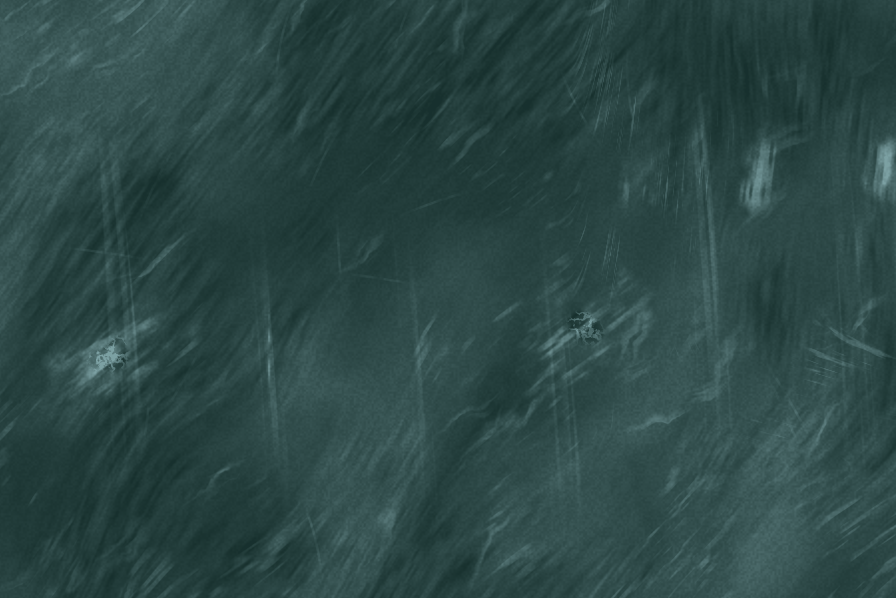
Give the GLSL for this texture, as a WebGL 2 fragment shader.

```glsl
#version 300 es
precision highp float;
// A wiped green chalkboard: clouds of chalk dust over a dark board, combed by
// stretched noise into bristle streaks. Loops add tall wipes, short ragged
// swipes, bright rubbed spots and hairline scratches; a tone ramp colours it.
uniform vec2 u_resolution;
out vec4 fragColor;

float hash(vec2 p) {
  vec3 q = fract(p.xyx * vec3(0.1031, 0.1030, 0.0973));
  q += dot(q, q.yzx + 33.33);
  return fract((q.x + q.y) * q.z);
}

float noise(vec2 p) {
  vec2 i = floor(p), f = fract(p);
  f = f * f * (3.0 - 2.0 * f);
  return mix(mix(hash(i), hash(i + vec2(1, 0)), f.x),
             mix(hash(i + vec2(0, 1)), hash(i + vec2(1, 1)), f.x), f.y);
}

float fbm(vec2 p) {
  float sum = 0.0, amp = 0.53;
  for (int i = 0; i < 4; i++) {
    sum += amp * noise(p);
    p = mat2(0.8, 0.6, -0.6, 0.8) * p * 2.03 + 17.3;
    amp *= 0.5;
  }
  return sum;
}

// Coordinates along and across a direction
vec2 turn(vec2 p, float a) {
  return vec2(cos(a) * p.x + sin(a) * p.y, cos(a) * p.y - sin(a) * p.x);
}

// Fine broken lines left by a cloth or eraser
float bristles(vec2 q) {
  return 0.32 * noise(q * vec2(7.0, 34.0) + 40.0)
       + 0.34 * noise(q * vec2(13.0, 90.0) + 90.0)
       + 0.34 * noise(q * vec2(30.0, 190.0) + 150.0);
}

float blob(vec2 p, vec2 centre, vec2 size) {
  vec2 d = (p - centre) / size;
  return exp(-dot(d, d));
}

// Uneven dust and the broad light and dark areas
float dust(vec2 p) {
  vec2 w = p + 0.2 * vec2(fbm(p * 4.0), fbm(p * 4.0 + 31.0)) - 0.1;
  float t = 0.26 + 0.85 * (fbm(turn(w, 0.95) * vec2(3.5, 6.0) + 5.0) - 0.5);
  t += 0.46 * blob(w, vec2(1.25, 0.22), vec2(0.28, 0.27));
  t += 0.52 * blob(w, vec2(0.05, 0.95), vec2(0.36, 0.16));
  t += 0.40 * blob(w, vec2(0.03, 0.65), vec2(0.13, 0.22));
  t += 0.26 * blob(w, vec2(0.57, 0.16), vec2(0.15, 0.24));
  t -= 0.26 * blob(w, vec2(1.38, 0.84), vec2(0.20, 0.09));
  t -= 0.14 * blob(w, vec2(0.70, 0.72), vec2(0.17, 0.20));
  t -= 0.20 * blob(w, vec2(0.30, 0.08), vec2(0.25, 0.12));
  return max(t, 0.09 + 0.3 * t);
}

// Tall, nearly upright bands of thin lines that narrow towards the top
float wipes(vec2 p) {
  float t = 0.0;
  for (float i = 0.0; i < 6.0; i++) {
    float r = hash(vec2(i, 3.7));
    vec2 d = p - vec2(0.2 + 0.245 * i, 0.3 + 0.4 * r);
    d.x += 0.07 * d.y + 0.05 * d.y * d.y;
    float reach = 0.28 + 0.12 * r;
    float width = 0.024 - 0.03 * d.y;
    float mask = smoothstep(width, width * 0.8, abs(d.x)) * smoothstep(reach, reach * 0.3, abs(d.y));
    float lines = smoothstep(0.3, 0.9, noise(d.yx * vec2(3.0, 190.0) + i * 9.0));
    lines *= 0.3 + noise(d.yx * vec2(6.0, 60.0) + i);
    t += mask * (0.04 + 0.45 * lines) * (0.4 + 0.7 * r);
  }
  return t;
}

// Short swipes, mostly rising to the right, crisp on one side
float swipes(vec2 p) {
  float t = 0.0;
  for (float i = 0.0; i < 90.0; i++) {
    vec2 centre = vec2(hash(vec2(i, 1.3)) * 1.5, hash(vec2(i, 7.9)));
    float a = hash(vec2(i, 12.1)), b = hash(vec2(i, 21.7));
    vec2 q = p - centre;
    if (dot(q, q) > 0.03) continue;
    q = turn(q, 0.4 + 0.9 * a);
    q.y += (a - 0.5) * 3.0 * q.x * q.x + 0.03 * (fbm(p * 22.0 + i) - 0.5);
    vec2 d = q / vec2(0.03 + 0.08 * b, 0.008 + 0.026 * hash(vec2(i, 33.3)));
    float mask = smoothstep(1.0, 0.2, abs(d.x) + 0.5 * noise(q * vec2(9.0, 120.0)))
               * smoothstep(-1.0, -0.7, d.y) * smoothstep(1.0, -0.5, d.y);
    float ragged = smoothstep(0.38, 0.68, bristles(q + i));
    t += mask * ragged * (0.12 + 0.55 * b * b);
  }
  return t;
}

// Bright rubbed spots with a flaky, cracked core
float rubbedSpots(vec2 p) {
  float t = 0.0;
  for (float i = 0.0; i < 5.0; i++) {
    float small = step(1.5, i);
    vec2 centre = mix(vec2(0.17 + 0.81 * i, 0.40 + 0.05 * i), vec2(0.87 + 0.2 * (i - 1.0), 0.71), small);
    vec2 q = turn(p - centre, mix(0.65, 1.45, small));
    float edge = length(q / mix(vec2(0.13, 0.075), vec2(0.075, 0.036), small));
    edge += 1.1 * (fbm(p * 24.0 + i) - 0.5);
    float rays = smoothstep(0.36, 0.7, bristles(q + i));
    t += smoothstep(1.1, 0.1, edge) * (0.25 + 1.0 * rays);
    float flakes = 1.0 - abs(2.0 * fbm(p * 70.0 + i) - 1.0);
    float core = smoothstep(0.55, 0.2, length(q / vec2(0.09, 0.055)) + 0.8 * (noise(p * 30.0) - 0.5));
    t += core * (1.0 - small) * (0.9 * smoothstep(0.75, 0.97, flakes) - 0.4);
  }
  return t;
}

// Faint hairline scratches, the first one long and upright
float scratches(vec2 p) {
  float t = 0.0;
  for (float i = 0.0; i < 16.0; i++) {
    float a = hash(vec2(i, 5.1)), b = hash(vec2(i, 9.4));
    vec2 spot = i < 1.0 ? vec2(0.45, 0.42) : vec2(1.5 * hash(vec2(i, 15.2)), b);
    vec2 q = turn(p - spot, i < 1.0 ? 1.57 : 2.6 * a - 0.5);
    q.y += i < 1.0 ? 0.0 : (b - 0.5) * q.x * q.x * 3.0;
    float line = smoothstep(0.0032, 0.0008, abs(q.y)) * smoothstep(0.08, 0.02, abs(q.x));
    t += line * (i < 1.0 ? 1.4 : 0.32) * noise(q * 60.0 + i);
  }
  return t;
}

void main() {
  vec2 p = gl_FragCoord.xy / u_resolution.y;
  vec2 bend = p + 0.07 * vec2(noise(p * 4.0), noise(p * 4.0 + 9.0));
  float t = dust(p);

  // Overall streaking: upright on the right, slanted elsewhere
  float upright = smoothstep(0.95, 1.25, p.x) * smoothstep(0.2, 0.5, p.y);
  float combed = mix(bristles(turn(bend, 0.95)), bristles(turn(bend, 1.52)), upright);
  t += (combed - 0.49) * (0.14 + 0.75 * smoothstep(0.4, 0.65, fbm(p * 4.5 + 60.0)));

  // Sparse dry strokes that catch only on patches of the board
  float dry = smoothstep(0.56, 0.78, bristles(turn(bend, 0.8 + 0.7 * upright) + 7.0));
  t += 0.45 * dry * smoothstep(0.45, 0.62, fbm(p * 7.0 + 80.0));

  // Marks, then grain that shows most where chalk lies
  t += wipes(p) + swipes(p) + rubbedSpots(p) + scratches(p);
  t += (0.10 + 0.16 * clamp(t, 0.0, 1.0)) * (noise(p * 300.0) - 0.5);

  // Tone ramp from bare board to chalk
  t = clamp(t + 0.25 * max(t - 0.5, 0.0), -0.1, 2.1);
  fragColor = vec4(vec3(0.11, 0.21, 0.20) + t * vec3(0.18, 0.20, 0.21), 1.0);
}
```
